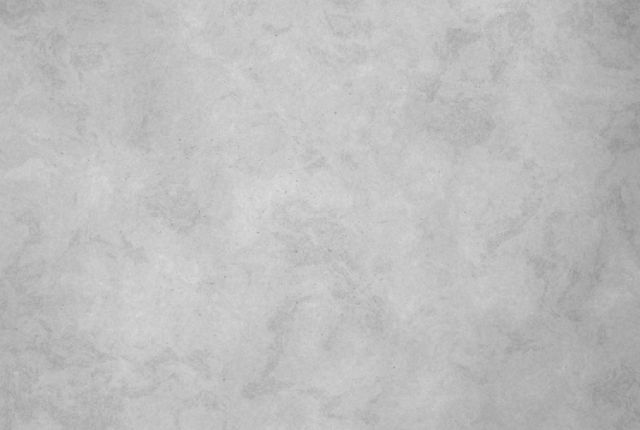
This texture is drawn by a Shadertoy shader. Its source:

```glsl
// Pale grey concrete wall: soft cloudy mottling, fine grain, small pores and faint streaks.

const float MID_TONE = 0.789;
const vec3 CONCRETE_TINT = vec3(1.0);

vec2 hash2(vec2 cell) {
    vec3 h = fract(cell.xyx * vec3(0.1031, 0.1030, 0.0973));
    h += dot(h, h.yzx + 33.33);
    return fract((h.xx + h.yz) * h.zy);
}

// Smooth cellular noise: blend of random cell tones, centred on zero
float cellNoise(vec2 p) {
    vec2 cell = floor(p), f = p - cell;
    float tone = 0.0, total = 0.0;
    for (int y = -1; y <= 1; y++)
    for (int x = -1; x <= 1; x++) {
        vec2 offset = vec2(x, y);
        vec2 jitter = hash2(cell + offset);
        vec2 d = offset + 0.15 + 0.7 * jitter - f;
        float weight = exp(-5.0 * dot(d, d));
        tone += weight * hash2(cell + offset + 71.0).x;
        total += weight;
    }
    return tone / total - 0.5;
}

// Octaves of cellular noise, each turned and finer than the last
float layeredNoise(vec2 p, int octaves, float gain) {
    mat2 turn = mat2(0.8, 0.6, -0.6, 0.8);
    float sum = 0.0, amplitude = 1.0, total = 0.0;
    for (int i = 0; i < octaves; i++) {
        sum += amplitude * cellNoise(p);
        total += amplitude;
        amplitude *= gain;
        p = turn * p * 2.07 + 17.3;
    }
    return sum / total;
}

// Scattered specks, one at most per cell; density is the chance of a speck
float specks(vec2 p, float scale, float density, float maxRadius, float seed) {
    vec2 q = p * scale + seed;
    vec2 cell = floor(q);
    vec2 pick = hash2(cell + seed);
    vec2 centre = 0.3 + 0.4 * hash2(cell + seed + 13.0);
    float radius = maxRadius * mix(0.35, 1.0, pick.y * pick.y);
    float edge = 0.8 * scale / iResolution.y;
    float disc = 1.0 - smoothstep(radius - edge, radius + edge, length(q - cell - centre));
    return disc * step(pick.x, density) * mix(0.35, 1.0, hash2(cell + seed + 29.0).x);
}

float glow(vec2 p, vec2 centre, vec2 size) {
    vec2 d = (p - centre) / size;
    return exp(-dot(d, d));
}

// Broad light: bright middle and top, darker sides
float lighting(vec2 uv) {
    vec2 c = 2.0 * uv - vec2(0.88, 1.05);
    float tone = MID_TONE - 0.078 * c.x * c.x - 0.028 * c.y * c.y;
    tone += 0.050 * glow(uv, vec2(0.78, 0.97), vec2(0.11, 0.32));
    tone += 0.022 * glow(uv, vec2(0.44, 0.95), vec2(0.20, 0.22));
    tone -= 0.026 * glow(uv, vec2(0.97, 0.80), vec2(0.12, 0.35));
    tone -= 0.016 * glow(uv, vec2(0.13, 0.80), vec2(0.10, 0.16));
    return tone - 0.026 * glow(uv, vec2(0.80, 0.15), vec2(0.20, 0.40));
}

// Faint vertical streaks from layered sines
float streaks(float x) {
    return sin(x * 23.0 + 1.0) * 0.5 + sin(x * 57.0 + 2.3) * 0.3 + sin(x * 131.0) * 0.2;
}

void mainImage(out vec4 fragColor, in vec2 fragCoord) {
    vec2 uv = fragCoord / iResolution.xy;
    vec2 p = fragCoord / iResolution.y;

    // Warped coordinates break up the cloud outlines
    vec2 warp = vec2(layeredNoise(p * 5.0 + 3.0, 3, 0.6), layeredNoise(p * 5.0 + 41.0, 3, 0.6));
    vec2 q = p + 0.16 * warp;

    // Clouds, with rough dark stains and pale worn patches
    float clouds = layeredNoise(q * vec2(3.6, 3.2) + 8.0, 6, 0.62);
    float blotches = layeredNoise(q * 8.0 + 27.0, 5, 0.80);
    float stain = smoothstep(0.02, 0.20, blotches);
    float worn = smoothstep(0.04, 0.20, -blotches);

    float tone = lighting(uv);
    tone += 0.13 * clouds - 0.042 * stain + 0.024 * worn;
    tone += 0.005 * streaks(p.x) * (0.6 + 2.0 * clouds);

    // Fine grain, stronger on the stains
    float grain = 0.040 * cellNoise(p * 250.0) + 0.022 * cellNoise(p * 110.0 + 5.0);
    tone += grain * (0.85 + 0.5 * stain);

    // Dark ragged pores gather in patches, mostly near the middle
    float gather = smoothstep(0.02, 0.18, layeredNoise(p * 5.5 + 61.0, 4, 0.65));
    gather *= 0.2 + 0.8 * glow(uv, vec2(0.55, 0.52), vec2(0.30, 0.36));
    vec2 ragged = vec2(cellNoise(p * 170.0 + 9.0), cellNoise(p * 170.0 + 53.0));
    vec2 rough = p + 0.005 * ragged;
    tone -= 0.13 * specks(rough, 66.0, 0.005 + 0.30 * gather, 0.16, 7.0);
    tone -= 0.07 * specks(rough, 125.0, 0.04 + 0.40 * gather, 0.23, 19.0);

    // Pale flecks on the worn patches
    tone += 0.045 * specks(rough, 95.0, 0.02 + 0.25 * worn, 0.24, 37.0);

    fragColor = vec4(clamp(tone, 0.0, 1.0) * CONCRETE_TINT, 1.0);
}
```
